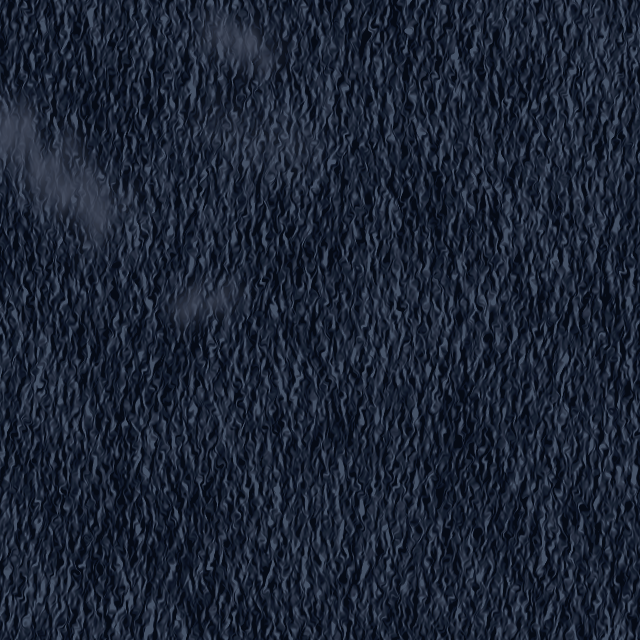
This texture is drawn by a Shadertoy shader. Its source:

```glsl
vec3 hash3(vec2 cell) {
    vec3 p = fract(cell.xyx * vec3(0.1031, 0.1030, 0.0973));
    p += dot(p, p.yxz + 33.33);
    return fract((p.xxy + p.yzz) * p.zyx);
}

// Cellular noise: every cell holds one leaning ripple, lit from the left
float ripples(vec2 p, float lean, float seed) {
    vec2 base = floor(p);
    float sum = 0.0;
    for (int y = -1; y <= 1; y++) {
        for (int x = -1; x <= 1; x++) {
            vec2 cell = base + vec2(x, y);
            vec3 rnd = hash3(cell + seed);
            vec3 look = hash3(cell + seed + 57.0);
            vec2 d = p - cell - rnd.xy;
            d.x -= (lean + (rnd.z - 0.5) * 1.1) * d.y;
            float phase = 1.57 + (look.x - 0.5) * 4.5;
            float strength = 0.2 + 1.6 * look.y;
            sum += strength * cos(5.0 * d.x + phase) * exp(-4.0 * dot(d, d));
        }
    }
    return sum;
}

// Soft haze around the segment from a to b
float wisp(vec2 p, vec2 a, vec2 b, float radius) {
    vec2 along = b - a;
    float t = clamp(dot(p - a, along) / dot(along, along), 0.0, 1.0);
    float d = length(p - a - along * t) / radius;
    return exp(-d * d);
}

// Dark to light water tones, level 0 to 5
vec3 waterTone(float level) {
    vec3 tones[6] = vec3[6](
        vec3(0.02, 0.04, 0.08), vec3(0.05, 0.08, 0.15), vec3(0.09, 0.13, 0.19),
        vec3(0.15, 0.18, 0.25), vec3(0.20, 0.24, 0.31), vec3(0.27, 0.32, 0.40));
    vec3 color = tones[0];
    for (int i = 0; i < 5; i++) {
        color = mix(color, tones[i + 1], clamp(level - float(i), 0.0, 1.0));
    }
    return color;
}

void mainImage(out vec4 fragColor, in vec2 fragCoord) {
    vec2 uv = fragCoord / iResolution.y;

    // Slow change of direction and broad light patches
    float lean = 0.06 + 0.1 * sin(uv.x * 9.0 + 2.0 * sin(uv.y * 7.0));
    float patches = 0.12 * sin(uv.x * 11.0 + 3.0 * sin(uv.y * 6.0))
                  + 0.12 * sin(uv.y * 19.0 + 2.0 * sin(uv.x * 8.0))
                  + 0.25 * ripples(uv * vec2(9.0, 12.0), 0.0, 701.0)
                  + 0.25 * ripples(uv * vec2(20.0, 24.0), 0.0, 809.0);

    // Small kinks keep the ripples short and crooked
    vec2 bent = uv + 0.0025 * vec2(ripples(uv * vec2(50.0, 65.0), 0.0, 907.0),
                                   ripples(uv * vec2(60.0, 50.0), 0.0, 953.0));

    // Four sizes of ripple, scaled to a common spread
    float relief = 0.35 * ripples(bent * vec2(44.0, 28.0), lean, 71.0)
                 + ripples(bent * vec2(84.0, 48.0), lean, 3.0)
                 + 0.8 * ripples(bent * vec2(122.0, 82.0), lean, 131.0)
                 + 0.5 * ripples(bent * vec2(170.0, 130.0), lean, 277.0);
    relief = relief / 0.6 + patches + 0.3 * (uv.x * uv.y - 0.25);
    vec3 color = waterTone(1.95 + 1.54 * relief);

    // Thin ragged haze
    vec2 torn = uv + 0.016 * vec2(ripples(uv * 16.0, 0.3, 401.0),
                                  ripples(uv * 13.0, 0.3, 503.0));
    float haze = 0.85 * wisp(torn, vec2(0.01, 0.80), vec2(0.15, 0.67), 0.045)
               + 0.75 * wisp(torn, vec2(0.35, 0.94), vec2(0.40, 0.92), 0.035)
               + 0.65 * wisp(torn, vec2(0.29, 0.515), vec2(0.35, 0.54), 0.025)
               + 0.25 * wisp(torn, vec2(0.34, 0.80), vec2(0.46, 0.77), 0.045);
    haze *= 0.9 + 0.25 * ripples(uv * vec2(30.0, 18.0), 0.3, 607.0);
    color = mix(color, vec3(0.26, 0.29, 0.36), clamp(haze, 0.0, 0.85));

    fragColor = vec4(color, 1.0);
}
```
